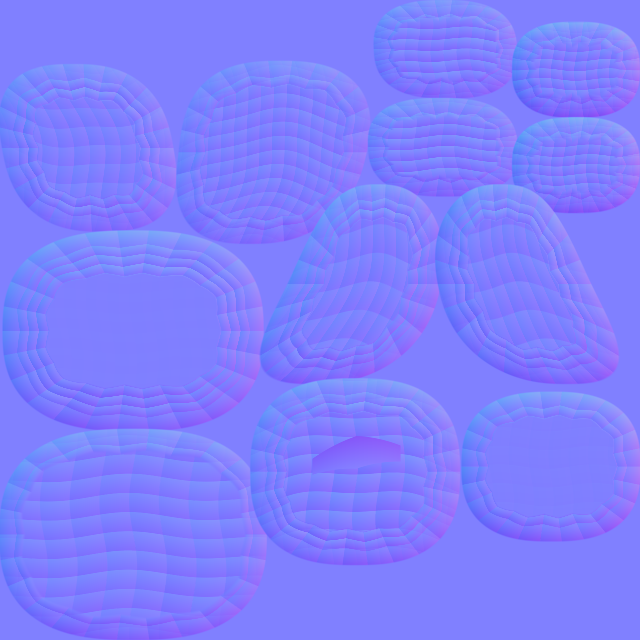
Write a WebGL 1 fragment shader that draws this texture map.

```glsl
precision highp float;
uniform vec2 u_resolution;

const float ROUNDNESS = 2.6;    // superellipse exponent of every patch
const float RIM_WIDTH = 0.024;  // outer bevel
const float RING_WIDTH = 0.015; // inner stitched rings
const float RIM_FACETS = 26.0;
const float FACET_TILT = 0.17;
const float RING_TILT = 0.34;
const float RING_KINK = 0.8;
const float SEAM = 0.02;
const float WOBBLE = 0.03;
const float TAU = 6.2831853;

float hash(vec2 p) {
  return fract(sin(dot(p, vec2(41.3, 289.1))) * 4375.5);
}

// Slope of a row of pillows: rises to each seam, then flips
float pillow(float x) {
  float f = fract(x) - 0.5;
  return f * (1.0 - smoothstep(0.5 - SEAM, 0.5, abs(f)));
}

// box: centre, half size; bend: shear, curve, taper
// grid: columns, rows, curl; style: rings, rim tilt, grid tilt in x and y
void patchTilt(inout vec2 tilt, vec2 p, vec4 box, vec3 bend, vec4 grid, vec4 style) {
  vec2 q = (p - box.xy) / box.zw;
  q.x = (q.x - bend.x * q.y - bend.y * q.y * q.y) / max(1.0 + bend.z * q.y, 0.2);
  vec2 a = max(abs(q), 0.0001);
  float r = pow(pow(a.x, ROUNDNESS) + pow(a.y, ROUNDNESS), 1.0 / ROUNDNESS);

  // Outward direction and depth below the border
  vec2 outward = sign(q) * pow(a / r, vec2(ROUNDNESS - 1.0)) / box.zw;
  float depth = (1.0 - r) / max(length(outward), 0.001);
  outward.y -= bend.x * outward.x * box.z / box.w;
  outward = normalize(outward + 0.0001);
  vec2 along = vec2(-outward.y, outward.x);
  float pixel = 1.0 / min(u_resolution.x, u_resolution.y);
  float cover = smoothstep(-pixel, pixel, depth);

  // Broad bevel, then narrow kinked rings inside it
  float turn = atan(q.y, q.x + 0.0001) / TAU * RIM_FACETS;
  float kink = RING_KINK * (abs(fract(turn * 0.5) - 0.5) - 0.25);
  float ringDepth = depth + kink * RING_WIDTH;
  float inner = max(ringDepth - RIM_WIDTH, 0.0) / RING_WIDTH;
  float onRim = 1.0 - smoothstep(RIM_WIDTH - 0.001, RIM_WIDTH + 0.001, ringDepth);
  float ringFade = 1.0 - smoothstep(style.x - 0.2, style.x + 0.2, inner);
  float rimSlope = mix(1.05, 0.0, clamp(depth / RIM_WIDTH, 0.0, 1.0)) * style.y;
  float ringSlope = (0.2 * style.y - RING_TILT * pillow(inner)) * ringFade;
  vec2 shape = outward * mix(ringSlope, rimSlope, onRim);

  // Facets around the border
  float shade = hash(vec2(floor(turn), floor(inner)) + box.xy) - 0.5;
  float border = max(onRim, ringFade);
  shape += (along * pillow(turn) + outward * shade * 0.5) * FACET_TILT * border;

  // Curved quilt in the middle
  vec2 g = q + grid.zw * q.yx * q.yx;
  g += WOBBLE * sin(g.yx * vec2(5.0, 6.0) + box.xy * 30.0);
  g *= 0.5 * grid.xy;
  vec2 cellTilt = vec2(hash(floor(g)), hash(floor(g) + 7.3)) - 0.5;
  vec2 quilt = vec2(pillow(g.x), pillow(g.y)) + 0.3 * cellTilt;
  shape += style.zw * (quilt + 0.12 * q) * (1.0 - 0.75 * border);

  tilt = mix(tilt, shape, cover);
}

// Folded opening in the lower middle patch
void foldTilt(inout vec2 tilt, vec2 p) {
  vec2 q = (p - vec2(0.557, 0.289)) / vec2(0.070, 0.021);
  q.y += 0.6 * q.x * q.x - 0.5 * q.x - 0.2;
  float inside = 1.0 - smoothstep(0.94, 1.0, abs(q.x) * 0.5 + abs(q.y) * 0.8);
  inside *= 1.0 - smoothstep(0.97, 1.0, abs(q.x));
  vec2 slope = vec2(0.05 + 0.08 * q.x, -0.16 - 0.14 * q.y);
  tilt = mix(tilt, slope, inside);
}

void main() {
  vec2 p = gl_FragCoord.xy / u_resolution;
  vec2 tilt = vec2(0.0);
  vec3 straight = vec3(0.0);

  // Upper left pair
  patchTilt(tilt, p, vec4(0.137, 0.769, 0.134, 0.131), vec3(-0.17, 0.0, 0.0),
    vec4(11.0, 9.0, 0.3, -0.25), vec4(2.0, 0.20, 0.17, 0.12));
  patchTilt(tilt, p, vec4(0.426, 0.762, 0.147, 0.143), vec3(0.16, -0.08, 0.05),
    vec4(15.0, 13.0, 0.15, 0.3), vec4(1.0, 0.19, 0.16, 0.19));

  // Upper right stacks: long rows, then square cells
  for (int i = 0; i < 2; i++) {
    float k = float(i);
    patchTilt(tilt, p, vec4(0.696 - 0.004 * k, 0.923 - 0.153 * k, 0.112 + 0.005 * k, 0.077),
      vec3(-0.03, 0.0, 0.0), vec4(11.0, 9.0, 0.0, 0.12), vec4(0.4, 0.22, 0.10, 0.32));
    patchTilt(tilt, p, vec4(0.900, 0.891 - 0.149 * k, 0.100, 0.075),
      straight, vec4(11.0, 10.0, 0.0, 0.0), vec4(0.8, 0.32, 0.20, 0.26));
  }

  // Left ovals
  patchTilt(tilt, p, vec4(0.208, 0.483, 0.204, 0.157), straight,
    vec4(12.0, 10.0, 0.0, 0.0), vec4(3.0, 0.28, 0.012, 0.012));
  patchTilt(tilt, p, vec4(0.208, 0.165, 0.209, 0.165), straight,
    vec4(9.0, 11.0, 0.0, 0.06), vec4(0.8, 0.25, 0.12, 0.22));

  // Mirrored bell shapes
  for (int i = 0; i < 2; i++) {
    float side = 1.0 - 2.0 * float(i);
    patchTilt(tilt, p, vec4(0.6865 - 0.1175 * side, 0.556, 0.120, 0.156),
      vec3(0.43 * side, -0.25 * side, -0.19),
      vec4(12.0, 7.0, 0.1 * side, 0.2), vec4(2.0, 0.27, 0.17, 0.14));
  }

  // Lower right pair
  patchTilt(tilt, p, vec4(0.555, 0.263, 0.164, 0.146), straight,
    vec4(9.0, 10.0, 0.0, 0.2), vec4(2.0, 0.25, 0.18, 0.26));
  foldTilt(tilt, p);
  patchTilt(tilt, p, vec4(0.861, 0.271, 0.140, 0.117), straight,
    vec4(9.0, 8.0, 0.0, 0.0), vec4(1.0, 0.31, 0.02, 0.02));

  float up = sqrt(max(1.0 - dot(tilt, tilt), 0.0));
  gl_FragColor = vec4(0.5 + 0.5 * vec3(tilt, up), 1.0);
}
```
